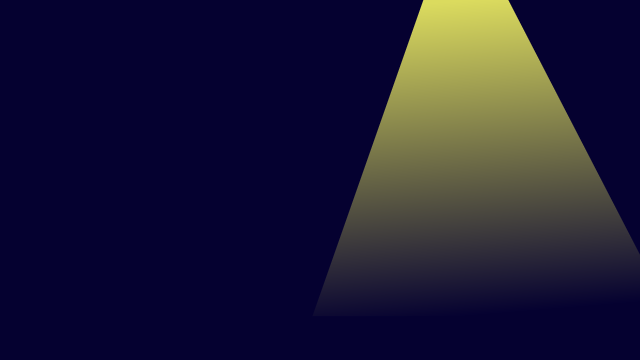
A Shadertoy shader for this background:

```glsl
const vec3 NIGHT = vec3(0.020, 0.005, 0.190);
const vec3 LAMP = vec3(0.860, 0.860, 0.370);

// Signed distance to the line a-b, positive on its left side
float sideOfLine(vec2 p, vec2 a, vec2 b) {
    vec2 along = normalize(b - a);
    return dot(p - a, vec2(-along.y, along.x));
}

// Smooth coverage of the region where the distance is positive
float coverage(float dist, float pixel) {
    return clamp(dist / pixel + 0.5, 0.0, 1.0);
}

// Cone of light, open at the top
float beamDistance(vec2 p, vec2 topLeft, vec2 bottomLeft, vec2 topRight, vec2 bottomRight) {
    float left = sideOfLine(p, topLeft, bottomLeft);
    float right = sideOfLine(p, bottomRight, topRight);
    return min(min(left, right), p.y - bottomLeft.y);
}

// Linear fade along a slightly tilted axis: 0 at the foot, 1 at the source
float beamFade(vec2 p, vec2 foot, float tilt, float reach) {
    float height = p.y - foot.y - tilt * (p.x - foot.x);
    return clamp(height / reach, 0.0, 1.0);
}

void mainImage(out vec4 fragColor, in vec2 fragCoord) {
    // Units of canvas height
    float pixel = 1.0 / iResolution.y;
    vec2 p = fragCoord * pixel;

    float beam = beamDistance(p, vec2(1.176, 1.0), vec2(0.868, 0.122),
                              vec2(1.412, 1.0), vec2(1.778, 0.292));
    float fade = beamFade(p, vec2(1.296, 0.123), 0.081, 0.877);

    // Light over the night backdrop
    vec3 color = mix(NIGHT, LAMP, fade * coverage(beam, pixel));
    fragColor = vec4(color, 1.0);
}
```
